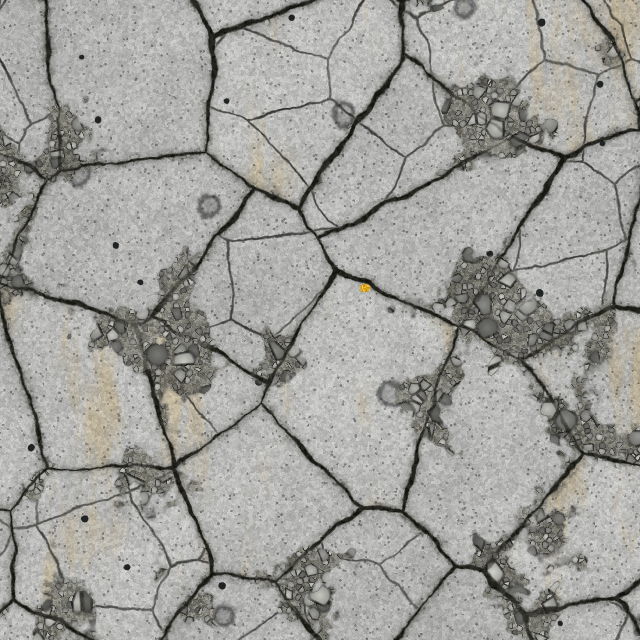
Reproduce this texture procedurally as a Shadertoy shader.

```glsl
// Weathered concrete slabs split by dark cracks, with gravel in the worn joints.
// Cellular borders give the slabs, cracks and stones; layered sines bend the
// edges, vary the wear and mottle the surface.

vec2 hash2(vec2 p) {
    vec3 q = fract(vec3(p.xyx) * vec3(.1031, .1030, .0973));
    q += dot(q, q.yzx + 33.33);
    return fract((q.xx + q.yz) * q.zy);
}

// Layered, rotated sines, roughly -1 to 1
float waves(vec2 p) {
    float sum = 0., amp = .6;
    for (int i = 0; i < 5; i++) {
        sum += amp * sin(p.x + 1.7 * sin(p.y * .8)) * cos(p.y + 1.3 * sin(p.x * .7));
        p = mat2(1.6, 1.2, -1.2, 1.6) * p + 3.1;
        amp *= .6;
    }
    return sum;
}

// Cellular noise: x = distance to border, yz = cell id, w = distance to centre
vec4 cells(vec2 p) {
    vec2 base = floor(p), f = fract(p), nearest = vec2(0), id = base;
    float best = 8., border = 8.;
    for (int y = -1; y <= 1; y++)
    for (int x = -1; x <= 1; x++) {
        vec2 g = vec2(x, y), r = g + hash2(base + g) - f;
        if (dot(r, r) < best) {
            best = dot(r, r);
            nearest = r;
            id = base + g;
        }
    }
    for (int y = -2; y <= 2; y++)
    for (int x = -2; x <= 2; x++) {
        vec2 g = vec2(x, y), r = g + hash2(base + g) - f, d = r - nearest;
        if (dot(d, d) > 1e-5) border = min(border, dot(.5 * (r + nearest), normalize(d)));
    }
    return vec4(border, id, sqrt(best));
}

// Lays stones of one size over the ground; share is the fraction of cells filled
vec3 addStones(vec3 ground, vec2 p, float share, float mask) {
    vec4 stone = cells(p);
    vec2 h = hash2(stone.yz + 71.);
    float present = step(1. - share, h.x) * mask;
    float body = smoothstep(.05, .17, stone.x) * smoothstep(.62, .42, stone.w);
    ground *= 1. - .55 * present * smoothstep(.8, .4, stone.w);
    vec3 tone = mix(.36, .76, h.y) * vec3(1., 1., .97) * (1.08 - .5 * stone.w);
    return mix(ground, tone, present * body);
}

void mainImage(out vec4 fragColor, in vec2 fragCoord) {
    vec2 uv = fragCoord / iResolution.y;
    vec2 bent = uv + .0035 * vec2(waves(uv * 38.), waves(uv * 38. + 40.))
                   + .012 * vec2(waves(uv * 7. + 5.), waves(uv * 7. + 21.));

    // Slabs, and finer fractures inside some of them
    vec4 slab = cells(bent * 4.1 + vec2(3., 8.));
    vec2 slabHash = hash2(slab.yz + 17.);
    float edge = slab.x / 4.1;
    float split = cells(bent * 6.3 + 29.).x / 6.3;
    float hasSplit = step(.58, slabHash.x);

    // Wear widens the joints into patches of dirt
    float wear = smoothstep(.12, .75, waves(uv * 10. + vec2(1.3, 4.2)));
    float joint = .003 + .065 * wear;
    float rough = waves(uv * 75.);
    float dirt = smoothstep(.009, -.009, edge - joint + .006 * rough);

    // Concrete surface: mottling, grain, pores
    vec4 grain = cells(uv * 210.);
    vec2 grainHash = hash2(grain.yz + 5.);
    float fine = hash2(floor(uv * 460.)).x - .5;
    float tone = .715 + .05 * (slabHash.y - .5) + .03 * waves(uv * 13. + 9.)
               + .022 * waves(uv * 55.) + .11 * (grainHash.x - .5) + .07 * fine;
    tone -= .22 * step(.94, grainHash.y) * smoothstep(.6, .2, grain.w);
    vec3 col = tone * vec3(1., 1.003, .995);

    // Warm vertical stains
    float stain = smoothstep(.1, .9, waves(vec2(uv.x * 26., uv.y * 6.) + 12.));
    col *= mix(vec3(1), vec3(1.01, .95, .83), stain * step(.55, slabHash.y));

    // Scattered dents and small black holes
    vec4 dent = cells(uv * 6. + 47.);
    float dentRadius = dent.w + .035 * waves(uv * 60. + 3.);
    float dented = step(.8, hash2(dent.yz + 2.).x);
    float rim = smoothstep(.045, .0, abs(dentRadius - .1));
    col *= 1. - dented * (.35 * rim + .16 * smoothstep(.13, .08, dentRadius));
    vec4 hole = cells(uv * 11. + 83.);
    float holed = step(.88, hash2(hole.yz + 6.).y);
    col = mix(col, vec3(.13, .14, .14), holed * smoothstep(.07, .045, hole.w + .02 * rough));

    // Gravel and dirt
    vec3 soil = vec3(.47, .465, .43) + .09 * waves(uv * 24. + 7.)
              + .2 * (grainHash.x - .5) + .12 * fine;
    soil = addStones(soil, uv * 100., .4, 1.);
    soil = addStones(soil, uv * 52. + 13., .2, 1.);
    col *= 1. - .16 * exp(-max(edge - joint, 0.) / .006);
    col = mix(col, soil, dirt * .93);
    col = addStones(col, uv * 33. + 61., .2, smoothstep(.3, .8, dirt) * smoothstep(.1, .4, wear));

    // Dark cracks of uneven width
    float opening = .5 + .5 * waves(uv * 17. + 31.);
    float width = .0008 + .0042 * opening * opening;
    float crack = smoothstep(width + .0025, width - .001, edge + .0008 * rough);
    crack *= 1. - .65 * wear;
    float hairline = smoothstep(.0032, .0004, split) * hasSplit * (.45 + .45 * opening);
    hairline *= 1. - dirt;
    vec3 crackColor = vec3(.12, .12, .10) + .1 * (grainHash.y - .5);
    col = mix(col, crackColor, clamp(max(crack, hairline), 0., 1.));

    // One small yellow leaf
    float leaf = length((uv - vec2(.57, .55)) * vec2(1., 1.2)) + .002 * rough;
    col = mix(col, vec3(.85, .65, .13) + .3 * fine, smoothstep(.009, .006, leaf));

    fragColor = vec4(clamp(col, 0., 1.), 1.);
}
```
